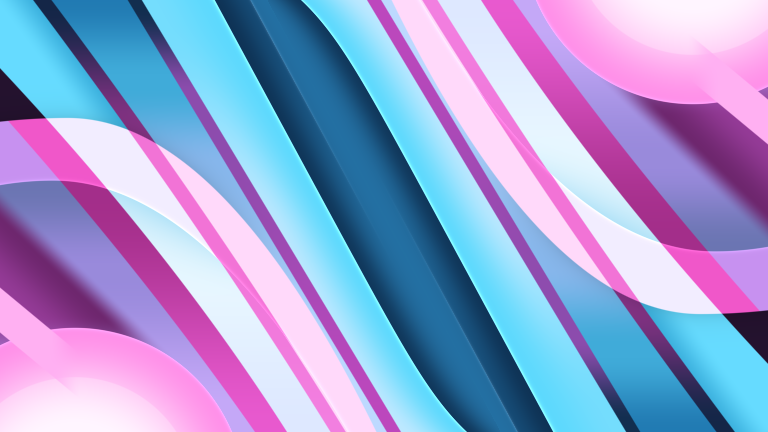
Write a Shadertoy shader that draws this background.

```glsl
// Glossy diagonal ribbons in cyan, violet and pink around a deep blue band.
// One half is built from curved edges, a bent ribbon and a glowing disc;
// the other half is the same scene turned by 180 degrees.

// Paints a layer where the signed distance d is positive, with a smooth edge.
vec3 over(vec3 under, vec3 layer, float d) {
    float soft = 0.8 / iResolution.y;
    return mix(under, layer, smoothstep(-soft, soft, d));
}

// Distance to the right of a slanted, slightly bent edge.
float slant(vec2 p, float start, float slope, float bend) {
    float run = slope + 2.0 * bend * p.y;
    return (p.x - start - p.y * (slope + bend * p.y)) * inversesqrt(1.0 + run * run);
}

// Distance above a bowl: a parabola with its own flatter right side.
float bowl(vec2 p, vec2 base, float left, float right) {
    float dx = p.x - base.x;
    float k = dx < 0.0 ? left : right;
    return (base.y - k * dx * dx - p.y) * inversesqrt(1.0 + 4.0 * k * k * dx * dx);
}

// Narrow light falling off on both sides of an edge.
float rim(float d, float width) {
    return exp(-abs(d) / width);
}

// Deep blue band, cyan ribbon and everything below the bent ribbon.
vec3 lowerRibbons(vec2 p, float stripe, float wide) {
    float v = p.y;
    float band = slant(p, -0.148 - 0.044 * exp(-12.0 * v), 0.54, 0.0);
    float crease = slant(p, -0.231, 0.54, 0.0);
    float thin = slant(p, -0.023, 0.6, 0.0);

    // Blue band with a crease and a shadow beside the cyan ribbon
    float lower = smoothstep(0.35, 1.0, v);
    vec3 col = vec3(0.14, 0.44, 0.64);
    col = over(col, mix(col, vec3(0.09, 0.31, 0.48), lower), crease);
    col += 0.16 * lower * rim(crease, 0.002);
    col = mix(col, vec3(0.05, 0.18, 0.31), 0.85 * exp(-pow(band / 0.05, 2.0)));

    // Cyan ribbon, paler towards the thin stripe
    float pale = smoothstep(0.0, 0.13, band) * (1.0 - 0.75 * smoothstep(0.45, 0.95, v));
    vec3 cyan = mix(vec3(0.36, 0.85, 0.99), vec3(0.74, 0.91, 1.0), pale);
    cyan += 0.35 * rim(band, 0.003);
    col = over(col, cyan, band);

    // Thin violet stripe, sinking into navy, then the blue veil
    vec3 violet = mix(vec3(0.74, 0.28, 0.74), vec3(0.55, 0.3, 0.68), smoothstep(0.0, 0.75, v));
    violet = mix(violet, vec3(0.07, 0.18, 0.31), smoothstep(0.78, 0.98, v));
    col = over(col, violet, thin + 0.014);
    vec3 veil = mix(vec3(0.74, 0.85, 1.0), vec3(0.53, 0.72, 0.93), smoothstep(0.1, 0.65, v));
    veil = mix(veil, vec3(0.25, 0.67, 0.85), smoothstep(0.62, 0.8, v));
    veil = mix(veil, vec3(0.13, 0.48, 0.7), smoothstep(0.82, 1.0, v));
    col = over(col, veil, thin - 0.014);

    // Dark continuation of the pink stripe, bright cyan and the black corner
    vec3 plum = mix(vec3(0.52, 0.2, 0.52), vec3(0.08, 0.15, 0.28), smoothstep(0.7, 0.98, v));
    col = over(col, plum, stripe + 0.017);
    vec3 aqua = mix(vec3(0.22, 0.68, 0.86), vec3(0.4, 0.86, 1.0), smoothstep(0.0, 0.09, stripe));
    col = over(col, aqua, stripe - 0.017);
    return over(col, vec3(0.14, 0.07, 0.18), wide);
}

// Pale, magenta and purple ribbons above the bent ribbon.
vec3 upperRibbons(vec2 p, float stripe, float wide, float wideEnd, float inner) {
    float v = p.y;
    vec3 col = vec3(1.0, 0.85, 0.98);
    vec3 pink = mix(vec3(0.95, 0.5, 0.88), vec3(0.93, 0.4, 0.8), v);
    col = over(col, pink, stripe + 0.015);
    vec3 ice = mix(vec3(0.87, 0.91, 1.0), vec3(0.91, 0.97, 1.0), smoothstep(0.0, 0.4, v));
    ice = mix(ice, vec3(0.7, 0.89, 0.97), smoothstep(0.3, 0.52, v) * exp(-max(inner, 0.0) / 0.07));
    col = over(col, ice, stripe - 0.015);
    col = over(col, mix(vec3(0.91, 0.35, 0.81), vec3(0.64, 0.18, 0.54), smoothstep(0.0, 0.55, v)), wide);

    // Lavender sheet and the purple fold behind the disc
    vec3 lavender = mix(vec3(0.77, 0.66, 0.97), vec3(0.6, 0.54, 0.86), smoothstep(0.05, 0.36, v));
    lavender = mix(lavender, vec3(0.42, 0.46, 0.7), smoothstep(0.38, 0.57, v));
    col = over(col, lavender, wideEnd);
    float fold = slant(p, 0.366, 1.04, 0.0);
    vec3 purple = mix(vec3(0.43, 0.15, 0.43), vec3(0.58, 0.23, 0.59), smoothstep(0.0, 0.12, fold));
    col = mix(col, purple, smoothstep(-0.045, 0.008, fold) * smoothstep(0.12, 0.27, v));

    // Overlay tones inside the bent ribbon
    vec3 glass = over(vec3(1.0, 0.85, 0.98), vec3(0.95, 0.45, 0.84), stripe + 0.017);
    glass = over(glass, vec3(0.95, 0.93, 1.0), stripe - 0.017);
    glass = over(glass, vec3(0.94, 0.34, 0.79), wide);
    glass = over(glass, vec3(0.78, 0.57, 0.94), wideEnd);
    glass += 0.12 * rim(inner, 0.003);
    return over(col, glass, -inner);
}

void mainImage(out vec4 fragColor, in vec2 fragCoord) {
    // Half-turn symmetry; then x runs from the centre and y down from the top
    vec2 p = (fragCoord - 0.5 * iResolution.xy) / iResolution.y;
    if (p.x + 0.54 * p.y < 0.0) p = -p;
    p.y = 0.5 - p.y;

    float stripe = slant(p, 0.106, 0.62, 0.065);
    float wide = slant(p, 0.2245, 0.64, 0.177);
    float wideEnd = slant(p, 0.2986, 0.7, 0.13);
    float outer = bowl(p, vec2(0.7315, 0.727), 1.426, 0.35);
    float inner = bowl(p, vec2(0.766, 0.582), 1.25, 0.7);

    vec3 col = lowerRibbons(p, stripe, wide);
    col *= 1.0 - 0.1 * exp(-max(-outer, 0.0) / 0.02) * smoothstep(0.3, 0.6, p.y);
    col = over(col, upperRibbons(p, stripe, wide, wideEnd, inner), outer);

    // Glowing disc with a paler core, and the bar that fades into it
    float radius = length(p - vec2(0.715, -0.153));
    vec3 disc = mix(vec3(1.0, 0.95, 1.0), vec3(1.0, 0.56, 0.91), smoothstep(0.16, 0.4, radius));
    disc = over(disc, mix(disc, vec3(1.0), 0.25), 0.28 - radius);
    col = over(col, disc + 0.15 * rim(radius - 0.394, 0.003), 0.394 - radius);
    float bar = 0.19 + 0.83 * (p.x - 0.715) - p.y;
    vec3 barTone = mix(col, vec3(1.0, 0.69, 0.95), smoothstep(0.7, 0.78, p.x));
    col = over(col, barTone, 0.77 * min(bar, 0.104 - bar));

    fragColor = vec4(clamp(col, 0.0, 1.0), 1.0);
}
```
